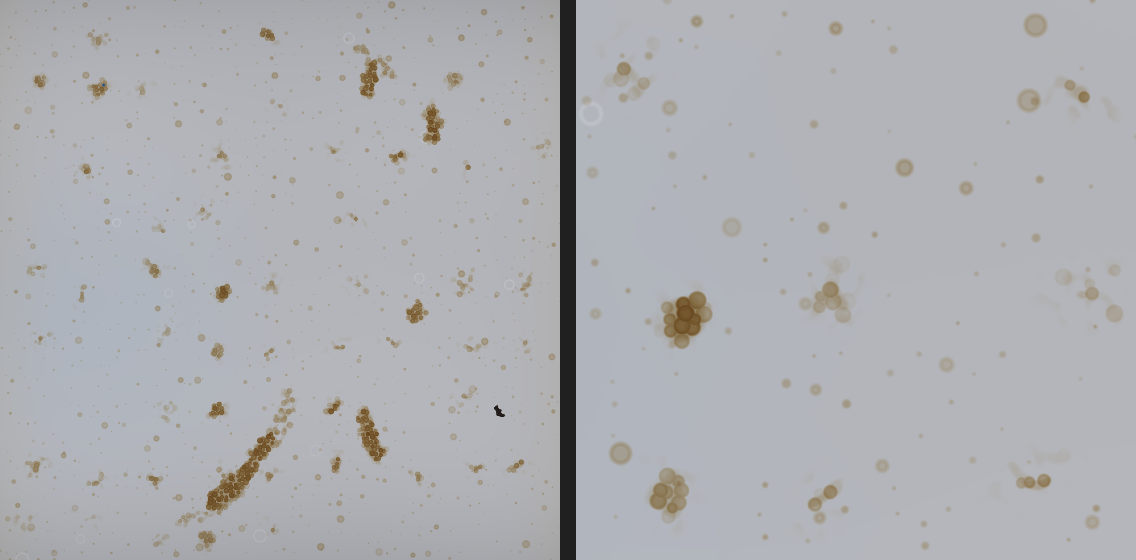
Left, the full canvas; right, a detail of the centre.
Reproduce this texture procedurally as a three.js fragment shader.

```glsl
// Ochre cell clumps and loose specks floating in a pale grey, softly lit liquid.
varying vec2 vUv;

#define LIQUID vec3(0.708, 0.712, 0.732)
#define ABSORB vec3(0.46, 0.80, 1.55)   // light lost per unit of thickness
#define GRAIN_FREQ 135.0                // cells across the canvas inside clumps
#define CLUMP_FREQ 9.0
#define CLUMP_SHARE 0.62
#define CELL_SHARE 0.30
#define SPECK_SHARE 0.24
#define RAGGED 0.013                    // how far clump outlines are torn
#define VIGNETTE 0.085

vec2 hash2(vec2 p) {
  vec3 q = fract(p.xyx * vec3(0.1031, 0.1030, 0.0973));
  q += dot(q, q.yzx + 33.33);
  return fract((q.xx + q.yz) * q.zy);
}

float gradientDot(vec2 cell, vec2 offset) {
  float angle = 6.2832 * hash2(cell + 71.0).x;
  return dot(vec2(cos(angle), sin(angle)), offset);
}

float gradientNoise(vec2 p) {
  vec2 i = floor(p), f = p - i;
  vec2 u = f * f * f * (f * (f * 6.0 - 15.0) + 10.0);
  vec2 e = vec2(1.0, 0.0);
  return mix(mix(gradientDot(i, f), gradientDot(i + e, f - e), u.x),
             mix(gradientDot(i + e.yx, f - e.yx), gradientDot(i + 1.0, f - 1.0), u.x), u.y);
}

float segmentDistance(vec2 p, vec2 a, vec2 b) {
  vec2 ap = p - a, ab = b - a;
  return length(ap - ab * clamp(dot(ap, ab) / dot(ab, ab), 0.0, 1.0));
}

// Thick elongated aggregate between two ends
float aggregate(vec2 p, vec2 a, vec2 b, float radius) {
  return smoothstep(1.15 * radius, 0.6 * radius, segmentDistance(p, a, b));
}

// One small ragged clump per grid cell, with a thin haze of debris
float smallClump(vec2 p, float tear) {
  vec2 id = floor(p * CLUMP_FREQ);
  vec2 pick = hash2(id + 5.0), place = hash2(id + 31.0), form = hash2(id + 87.0);
  vec2 d = p - (id + mix(vec2(0.27), vec2(0.73), place)) / CLUMP_FREQ;
  float angle = 6.2832 * form.x;
  d = mat2(cos(angle), sin(angle), -sin(angle), cos(angle)) * d;
  d.y *= 1.0 + 0.7 * form.y;
  float radius = mix(0.005, 0.016, pick.y * pick.y);
  float core = smoothstep(1.3 * radius, 0.5 * radius, length(d));
  float haze = smoothstep(0.034, 0.006, length(d)) * smoothstep(0.05, 0.4, tear);
  float strength = mix(0.3, 0.85, pick.y * form.y + 0.3 * pick.y);
  return step(pick.x, CLUMP_SHARE) * max(core * strength, 0.3 * haze);
}

// Thickness of the matter at a point
float matter(vec2 p) {
  float tear = gradientNoise(p * 85.0);
  vec2 q = p + RAGGED * vec2(gradientNoise(p * 48.0), gradientNoise(p * 48.0 + 19.0));
  float t = smallClump(q, tear);
  t = max(t, aggregate(q, vec2(0.385, 0.105), vec2(0.425, 0.140), 0.019));
  t = max(t, aggregate(q, vec2(0.425, 0.140), vec2(0.480, 0.215), 0.013));
  t = max(t, aggregate(q, vec2(0.650, 0.255), vec2(0.672, 0.190), 0.015));
  t = max(t, aggregate(q, vec2(0.770, 0.798), vec2(0.774, 0.762), 0.016));
  t = max(t, aggregate(q, vec2(0.664, 0.880), vec2(0.658, 0.835), 0.014));
  t = max(t, 0.8 * aggregate(q, vec2(0.748, 0.450), vec2(0.738, 0.436), 0.014));
  // pale wisps trailing from the aggregates
  float wisp = aggregate(q, vec2(0.490, 0.210), vec2(0.515, 0.285), 0.015);
  wisp = max(wisp, aggregate(q, vec2(0.320, 0.068), vec2(0.390, 0.085), 0.009));
  wisp = max(wisp, aggregate(q, vec2(0.635, 0.920), vec2(0.695, 0.872), 0.010));
  return max(t, 0.42 * wisp * smoothstep(-0.3, 0.3, tear));
}

// Round cells with darker rims, kept wherever there is matter
float grains(vec2 p) {
  vec2 g = p * GRAIN_FREQ, id = floor(g);
  float thickness = 0.0;
  for (int y = -1; y <= 1; y++)
  for (int x = -1; x <= 1; x++) {
    vec2 n = id + vec2(float(x), float(y));
    vec2 h = hash2(n), centre = n + 0.15 + 0.7 * h.yx;
    float r = mix(0.42, 0.72, h.x), d = length(g - centre);
    float body = smoothstep(r + 0.12, r - 0.12, d);
    float rim = smoothstep(0.35 * r, r, d);
    float present = matter(centre / GRAIN_FREQ);
    present *= smoothstep(0.0, 0.12, present - 0.12 * h.y);
    thickness = max(thickness, present * body * (0.4 + 0.35 * rim + 0.4 * h.y));
  }
  return thickness;
}

// Sparse single dots, x = filled body, y = rim
vec2 dots(vec2 p, float freq, float share, float rMin, float rMax) {
  vec2 id = floor(p * freq), pick = hash2(id + freq), place = hash2(id + freq + 43.0);
  float d = length(p - (id + mix(vec2(0.2), vec2(0.8), place)) / freq);
  float r = mix(rMin, rMax, pick.y * pick.y), soft = 0.0012;
  float body = smoothstep(r + soft, r - soft, d);
  float rim = smoothstep(0.0022, 0.0004, abs(d - r));
  return step(pick.x, share) * (0.4 + 0.6 * place.x) * vec2(body, rim);
}

void main() {
  vec2 p = vUv, c = 2.0 * p - 1.0;

  // Lit liquid: dim borders, cool patch on the left, warm sides
  vec3 color = LIQUID + 0.012 * gradientNoise(p * 2.6 + 4.0);
  color *= 1.0 - VIGNETTE * (pow(abs(c.y), 4.0) + 0.35 * pow(abs(c.x), 8.0));
  color += vec3(-0.022, -0.002, 0.016) * exp(-14.0 * dot(p - vec2(0.18, 0.42), p - vec2(0.18, 0.42)));
  color += vec3(0.008, 0.003, -0.012) * smoothstep(0.8, 1.0, abs(c.x));

  // Clumps, loose cells and specks absorb light
  vec2 cell = dots(p, 24.0, CELL_SHARE, 0.0025, 0.0062);
  vec2 speck = dots(p + 0.37, 61.0, SPECK_SHARE, 0.0008, 0.0028);
  float thickness = 0.3 * matter(p) + 0.8 * grains(p);
  thickness += 0.2 * cell.x + 0.15 * cell.y + 0.24 * speck.x;
  color *= exp(-ABSORB * thickness);

  // Faint bubbles, one blue dot and one black fleck
  color += 0.045 * dots(p + 0.61, 7.0, 0.25, 0.006, 0.012).y;
  color = mix(color, vec3(0.12, 0.35, 0.60), smoothstep(0.0032, 0.0014, length(p - vec2(0.185, 0.848))));
  float fleck = segmentDistance(p, vec2(0.886, 0.271), vec2(0.895, 0.259)) + 0.005 * gradientNoise(p * 130.0);
  color = mix(color, vec3(0.14, 0.11, 0.10), smoothstep(0.0055, 0.0035, fleck));

  gl_FragColor = vec4(color, 1.0);
}
```
